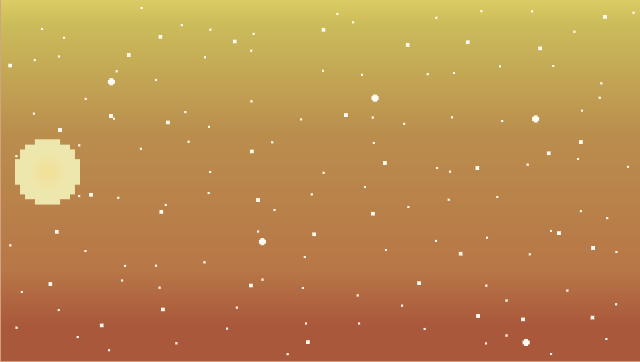
This background is drawn by a WebGL 2 fragment shader. Its source:

```glsl
#version 300 es
precision highp float;

uniform vec2 u_resolution;
out vec4 outColor;

const vec3 RUST = vec3(0.665, 0.345, 0.232);
const vec3 COPPER = vec3(0.72, 0.465, 0.277);
const vec3 OCHRE = vec3(0.73, 0.555, 0.303);
const vec3 OLIVE = vec3(0.795, 0.735, 0.355);
const vec3 GOLD = vec3(0.86, 0.80, 0.395);
const vec3 SUN_CORE = vec3(0.945, 0.88, 0.60);
const vec3 SUN_RIM = vec3(0.93, 0.905, 0.68);
const vec3 STAR = vec3(1.0, 0.985, 0.95);
const vec3 FRAME = vec3(0.82, 0.64, 0.52);

vec2 hash2(vec2 cell, float seed) {
    vec3 q = fract(vec3(cell.xyx + seed) * vec3(0.1031, 0.1030, 0.0973));
    q += dot(q, q.yzx + 33.33);
    return fract((q.xx + q.yz) * q.zy);
}

float boxDistance(vec2 p, vec2 halfSize) {
    vec2 d = abs(p) - halfSize;
    return max(d.x, d.y);
}

// Stepped disc: two boxes mirrored across the diagonals
float steppedDisc(vec2 p, float radius, vec2 wide, vec2 corner) {
    p = abs(p);
    vec2 q = vec2(max(p.x, p.y), min(p.x, p.y)) / radius;
    return radius * min(boxDistance(q, wide), boxDistance(q, corner));
}

float fill(float dist, float pixel) {
    return 1.0 - smoothstep(-0.5 * pixel, 0.5 * pixel, dist);
}

float ramp(float low, float high, float x) {
    return clamp((x - low) / (high - low), 0.0, 1.0);
}

vec3 skyColor(float height) {
    vec3 color = mix(RUST, COPPER, ramp(0.10, 0.255, height));
    color = mix(color, OCHRE, ramp(0.255, 0.63, height));
    color = mix(color, OLIVE, ramp(0.63, 0.93, height));
    return mix(color, GOLD, ramp(0.93, 1.0, height));
}

// One square star at a jittered place in each cell
float squareStars(vec2 uv, float aspect, vec2 grid, float size, float seed, float pixel) {
    vec2 cell = floor(uv * grid);
    vec2 center = mix(vec2(0.1), vec2(0.9), hash2(cell, seed));
    vec2 offset = (fract(uv * grid) - center) / grid * vec2(aspect, 1.0);
    return fill(boxDistance(offset, vec2(size)), pixel);
}

// Five large stars descending in a wrapped diagonal
float largeStars(vec2 uv, float aspect, float size, float pixel) {
    float cover = 0.0;
    for (int k = 0; k < 5; k++) {
        float i = float(k);
        float x = min(fract(0.174 + 0.412 * i), 0.837);
        float drop = 0.226 + 0.045 * i + 0.54 * smoothstep(1.8, 4.0, i);
        vec2 offset = (uv - vec2(x, 1.0 - drop)) * vec2(aspect, 1.0);
        float dist = steppedDisc(offset, size, vec2(1.0, 0.52), vec2(0.68));
        cover = max(cover, fill(dist, pixel));
    }
    return cover;
}

void main() {
    vec2 uv = gl_FragCoord.xy / u_resolution;
    float aspect = u_resolution.x / u_resolution.y;
    float pixel = 1.0 / u_resolution.y;
    vec2 scale = vec2(aspect, 1.0);
    vec3 color = skyColor(uv.y);

    // Scattered stars in three sizes
    float stars = squareStars(uv, aspect, vec2(13.0, 8.0), 0.0029, 3.0, pixel);
    stars = max(stars, squareStars(uv, aspect, vec2(9.0, 4.0), 0.0051, 17.0, pixel));
    stars = max(stars, largeStars(uv, aspect, 0.0098, pixel));
    color = mix(color, STAR, stars);

    // Pale sun with a warmer core
    vec2 sunOffset = (uv - vec2(0.0742, 0.525)) * scale;
    float sunDist = steppedDisc(sunOffset, 0.09, vec2(1.0, 0.39), vec2(0.84, 0.69));
    vec3 sunColor = mix(SUN_CORE, SUN_RIM, smoothstep(0.0, 0.065, length(sunOffset)));
    color = mix(color, sunColor, fill(sunDist, pixel));

    // Thin light line along the left and lower sides
    vec2 fromCorner = uv * scale;
    float edge = min(fromCorner.x, fromCorner.y);
    color = mix(color, FRAME, fill(edge - 0.0024, pixel));

    outColor = vec4(color, 1.0);
}
```
